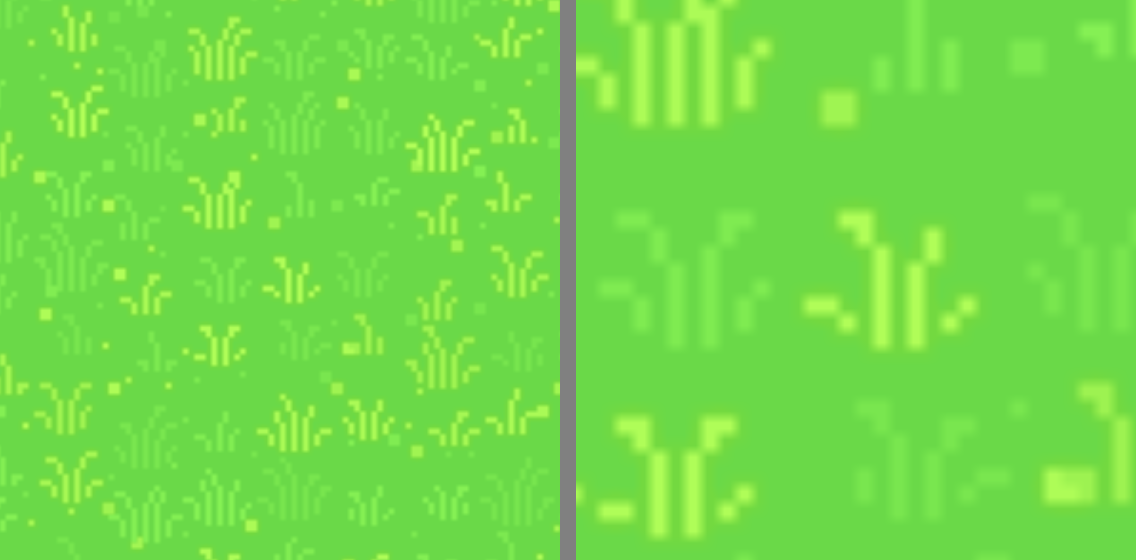
Left: the whole. Right: its middle third, enlarged.
Reproduce this texture procedurally as a Shadertoy shader.

```glsl
// Pixel-art meadow: bright and pale grass tufts with scattered specks on green ground.
#define GRID 98.0          // art pixels across the canvas height
#define TUFT_CELL 13.0     // art pixels per tuft cell
#define SPECK_CELL 6.0     // art pixels per speck cell
#define BRIGHT_SHARE 0.42  // share of tufts and specks that are bright
#define SQUARE_SHARE 0.38  // share of specks that are 2 by 2
#define SOFTNESS 0.34      // half width of the edge blend, in art pixels
#define GROUND vec3(0.415, 0.852, 0.282)
#define HALO vec3(0.45, 0.852, 0.25)
#define PALE vec3(0.525, 0.945, 0.33)
#define BRIGHT vec3(0.70, 1.0, 0.35)

struct Tuft {
    vec2 id;       // cell that owns the tuft
    vec2 p;        // art pixel relative to the middle of its base
    float blades;
    float height;
};

vec2 hash2(vec2 p) {
    vec3 q = fract(p.xyx * vec3(0.1031, 0.1030, 0.0973));
    q += dot(q, q.yzx + 33.33);
    return fract((q.xx + q.yz) * q.zy);
}

// Paint strength as (pale, bright)
vec2 pickPaint(vec2 seed) {
    vec2 h = hash2(seed);
    return h.x < BRIGHT_SHARE ? vec2(0.0, mix(0.65, 1.0, h.y))
                              : vec2(mix(0.45, 1.0, h.y), 0.0);
}

// Each tuft fits inside its cell; columns are shifted to hide the rows
Tuft findTuft(vec2 pixel) {
    Tuft t;
    float column = floor(pixel.x / TUFT_CELL);
    pixel.y += floor(hash2(vec2(column, 71.0)).x * TUFT_CELL);
    t.id = floor(pixel / TUFT_CELL);
    vec2 shape = hash2(t.id + 17.0);
    vec2 place = hash2(t.id + 43.0);
    t.blades = 3.0 + step(0.38, shape.x) + step(0.78, shape.x);
    t.height = 1.0 + 2.0 * t.blades + floor(shape.y * 3.0);
    float halfWidth = t.blades + 1.0;
    vec2 room = vec2(TUFT_CELL - 2.0 * halfWidth, TUFT_CELL + 1.0 - t.height);
    t.p = pixel - t.id * TUFT_CELL - vec2(halfWidth, 0.0) - floor(place * room);
    return t;
}

// Upright blades whose upper parts step outwards
float tuftMask(Tuft t) {
    float mask = 0.0;
    for (float i = 0.0; i < t.blades; i++) {
        vec2 h = hash2(t.id * 5.0 + vec2(i * 3.0, i + 91.0));
        float base = 2.0 * i - (t.blades - 1.0);
        float reach = abs(base) / (t.blades - 1.0);
        float side = base == 0.0 ? (h.x < 0.5 ? -1.0 : 1.0) : sign(base);
        float top = floor(t.height * (1.0 - 0.48 * reach * sqrt(reach)) - h.x * 1.8);
        float bend = ceil(top * (0.58 + 0.12 * h.y));
        float lean = t.p.y < bend ? 0.0 : floor(1.0 + (t.p.y - bend) * 0.6);
        float tip = t.p.y == top - 1.0 && h.y < 0.6 ? 1.0 : 0.0;
        float across = (t.p.x - base) * side - lean;
        float foot = reach > 0.9 && t.blades > 3.0 ? 1.0 : 0.0;
        if (across >= 0.0 && across <= tip && t.p.y >= foot && t.p.y < top) mask = 1.0;
    }
    return mask;
}

// Single dots and small squares, kept clear of the tufts
vec2 speckPaint(vec2 pixel) {
    vec2 id = floor(pixel / SPECK_CELL);
    vec2 corner = id * SPECK_CELL + floor(hash2(id + 131.0) * (SPECK_CELL - 1.0));
    vec2 kind = hash2(id + 211.0);
    float size = kind.x < SQUARE_SHARE ? 2.0 : 1.0;
    vec2 d = pixel - corner;
    if (min(d.x, d.y) < 0.0 || max(d.x, d.y) >= size) return vec2(0.0);
    Tuft t = findTuft(corner);
    vec2 radius = vec2(t.blades + 2.0, 0.5 * t.height + 1.6);
    vec2 away = (t.p - vec2(0.0, 0.5 * t.height)) / radius;
    return length(away) > 1.0 ? pickPaint(id + 307.0) : vec2(0.0);
}

vec2 pixelPaint(vec2 pixel) {
    Tuft t = findTuft(pixel);
    return tuftMask(t) > 0.0 ? pickPaint(t.id + 5.0) : speckPaint(pixel);
}

void mainImage(out vec4 fragColor, in vec2 fragCoord) {
    vec2 art = fragCoord / iResolution.y * GRID + GRID;
    vec2 cell = floor(art);
    vec2 paint = vec2(0.0);
    float halo = 0.0;

    // Blend neighbouring art pixels softly and gather a wider halo
    for (float y = -1.0; y <= 1.0; y++) {
        for (float x = -1.0; x <= 1.0; x++) {
            vec2 pixel = cell + vec2(x, y);
            vec2 d = abs(art - pixel - 0.5);
            vec2 cover = clamp((0.5 + SOFTNESS - d) / (2.0 * SOFTNESS), 0.0, 1.0);
            vec2 spread = clamp(1.5 - d, 0.0, 1.0);
            vec2 found = pixelPaint(pixel);
            paint += found * cover.x * cover.y;
            halo += found.y * spread.x * spread.y;
        }
    }

    vec3 color = mix(GROUND, HALO, min(halo, 1.0));
    color = mix(color, PALE, paint.x);
    color = mix(color, BRIGHT, paint.y);
    fragColor = vec4(color, 1.0);
}
```
